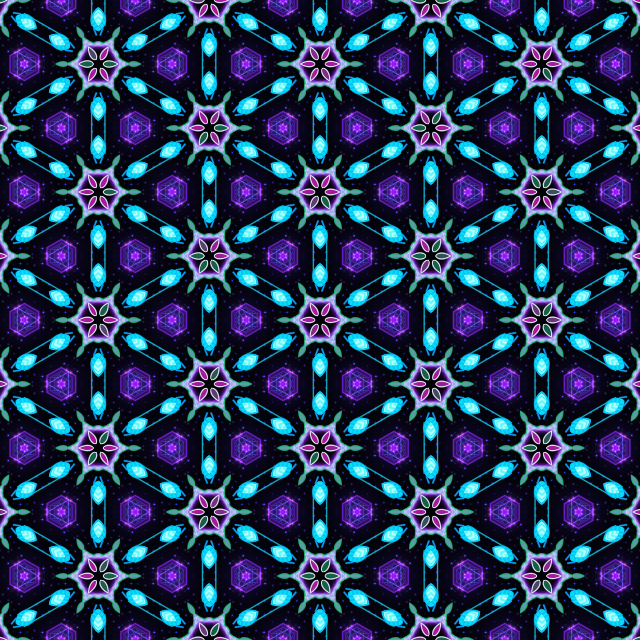
Write a WebGL 1 fragment shader that draws this pattern.

```glsl
precision highp float;
// Neon kaleidoscope: crystal rosettes on a hexagonal lattice, paired cyan buds
// on every link and violet wire hexagons in the gaps, over a starry night.
// Each cell is folded into a 30 degree wedge and shaded with distance functions.
uniform vec2 u_resolution;

const float REPEATS = 5.0;
const float PI = 3.14159265;
const vec2 CELL = vec2(1.7320508, 1.0);
const vec2 LINK_DIR = vec2(0.8660254, 0.5);
const vec3 CYAN = vec3(0.03, 0.88, 0.97);
const vec3 GREEN = vec3(0.12, 0.68, 0.44);
const vec3 VIOLET = vec3(0.43, 0.10, 0.70);
const vec3 LILAC = vec3(0.60, 0.64, 0.93);

float hash(vec2 p) {
  return fract(sin(dot(p, vec2(41.3, 289.1))) * 4375.5);
}

float fill(float d, float aa) {
  return 1.0 - smoothstep(-aa, aa, d);
}

float stroke(float d, float halfWidth, float aa) {
  return fill(abs(d) - halfWidth, aa);
}

float segment(vec2 p, vec2 a, vec2 b) {
  vec2 ab = b - a;
  return length(p - a - ab * clamp(dot(p - a, ab) / dot(ab, ab), 0.0, 1.0));
}

// Lens along x from start to end; skew moves its widest part.
float leaf(vec2 p, float start, float end, float width, float skew) {
  float t = clamp((p.x - start) / (end - start), 0.0, 1.0);
  float profile = width * pow(max(sin(PI * pow(t, skew)), 0.0), 0.75);
  return max(abs(p.y) - profile, max(start - p.x, p.x - end));
}

// Cellular star field: round glints, some with crossed rays.
vec3 starField(vec2 p, float density) {
  vec3 light = vec3(0.0);
  vec2 base = floor(p * density);
  for (int j = -1; j <= 1; j++) {
    for (int i = -1; i <= 1; i++) {
      vec2 id = base + vec2(float(i), float(j));
      vec2 site = id + 0.2 + 0.6 * vec2(hash(id), hash(id + 7.7));
      vec2 d = abs(p * density - site);
      float power = hash(id + 3.1);
      float glint = exp(-dot(d, d) * 65.0) * power;
      float rays = exp(-min(d.x, d.y) * 28.0 - max(d.x, d.y) * 6.0);
      glint += 0.7 * rays * step(0.72, power);
      light += glint * mix(vec3(0.15, 0.18, 0.80), vec3(0.60, 0.25, 0.95), hash(id + 5.3));
    }
  }
  return light;
}

// Wire hexagon with a glowing triangle, p relative to its centre.
vec3 wireHexagon(vec2 p, float aa) {
  float side = dot(p, vec2(-0.5, 0.8660254));
  float hexagon = max(-p.x, side);
  float triangle = max(side, p.x);
  float inside = fill(hexagon - 0.118, aa);
  vec2 grid = abs(fract(p / 0.034) - 0.5) * 0.034;
  float mesh = fill(min(grid.x, grid.y) - 0.002, aa) * fill(hexagon - 0.082, aa);
  vec3 light = vec3(0.11, 0.03, 0.20) * inside;
  light += vec3(0.06, 0.22, 0.30) * mesh;
  light += VIOLET * 0.65 * stroke(hexagon - 0.112, 0.005, aa);
  light += VIOLET * 0.45 * stroke(hexagon - 0.088, 0.003, aa);
  light += vec3(0.20, 0.25, 0.50) * stroke(triangle - 0.055, 0.003, aa);
  light += vec3(0.46, 0.02, 0.55) * exp(-dot(p, p) * 900.0);
  light += vec3(0.75, 0.35, 0.95) * exp(-length(p + vec2(0.115, -0.018)) * 110.0);
  return light;
}

// Bud and its rails, x running from rosette to link midpoint.
vec3 drawLink(vec3 color, vec2 p, float aa) {
  float rail = max(abs(p.y - 0.052) - 0.005, 0.30 - p.x);
  color = mix(color, vec3(0.08, 0.70, 0.78), fill(rail, aa));
  float horn = segment(p, vec2(0.275, 0.034), vec2(0.228, 0.016)) - 0.007;
  color = mix(color, vec3(0.05, 0.60, 0.95), fill(horn, aa));
  float bud = leaf(p, 0.255, 0.445, 0.062, 0.9);
  float facet = 0.5 + 0.5 * sin(150.0 * (p.x + 0.9 * p.y));
  vec3 shade = mix(CYAN, vec3(0.02, 0.62, 0.92), 0.45 * facet);
  float heart = leaf(p, 0.30, 0.425, 0.036, 1.2);
  shade = mix(shade, mix(vec3(0.35, 0.97, 1.0), vec3(0.75, 1.0, 0.98), facet), fill(heart, aa));
  shade = mix(shade, vec3(0.02, 0.70, 0.93), smoothstep(-0.012, 0.0, bud));
  return mix(color, shade, fill(bud, aa));
}

// Ring with thorns and six petals, x running along a thorn.
vec3 drawRosette(vec3 color, vec2 p, float tint, float aa) {
  float h = dot(p, LINK_DIR);
  float ripple = 0.005 * sin(p.y * 95.0) + 0.003 * sin(p.x * 140.0 + 1.0);
  float ring = abs(h - 0.152) - 0.025 - ripple;
  float stem = max(p.y - mix(0.034, 0.012, smoothstep(0.18, 0.24, p.x)), abs(p.x - 0.225) - 0.045);
  float thorn = min(stem, leaf(p, 0.235, 0.338, 0.023, 0.7));
  float body = min(ring, thorn);
  color += VIOLET * 0.7 * exp(-abs(h - 0.128) * 75.0);
  float streak = 0.5 + 0.5 * sin(p.y * 120.0 + sin(h * 190.0) * 2.0);
  vec3 shade = mix(LILAC, vec3(0.88, 0.86, 1.0), streak * 0.6);
  shade = mix(VIOLET, shade, smoothstep(0.128, 0.152, h));
  shade = mix(shade, vec3(0.38, 0.60, 0.66), smoothstep(0.20, 0.26, p.x));
  shade = mix(shade, GREEN, smoothstep(-0.015, -0.003, body) * step(0.152, h));
  color = mix(color, shade, fill(body, aa));
  float petal = leaf(p, 0.035, 0.158, 0.024 + 0.006 * tint, 0.75);
  vec3 core = mix(vec3(0.65, 0.10, 0.62), vec3(0.08, 0.38, 0.28), smoothstep(0.45, 0.75, tint));
  shade = mix(core, vec3(0.88, 0.90, 0.94), smoothstep(-0.014, -0.005, petal));
  return mix(color, shade, fill(petal, aa));
}

void main() {
  float size = min(u_resolution.x, u_resolution.y);
  vec2 q = REPEATS * (gl_FragCoord.xy - 0.5 * u_resolution) / size;
  float aa = 0.75 * REPEATS / size;

  // Nearest lattice point, then fold around it.
  vec2 a = mod(q + 0.5 * CELL, CELL) - 0.5 * CELL;
  vec2 b = mod(q, CELL) - 0.5 * CELL;
  vec2 local = dot(a, a) < dot(b, b) ? a : b;
  vec2 id = floor((q - local) / (0.5 * CELL) + 0.5);
  float sector = floor(atan(local.y, local.x) * 3.0 / PI + 0.5);
  float angle = atan(local.y, local.x) - sector * PI / 3.0;
  vec2 wedge = length(local) * vec2(cos(angle), abs(sin(angle)));
  vec2 link = vec2(dot(wedge, LINK_DIR), abs(dot(wedge, vec2(0.5, -0.8660254))));
  vec2 gap = wedge - vec2(0.5773503, 0.0);

  vec3 color = vec3(0.005, 0.008, 0.02);
  color += vec3(0.06, 0.03, 0.17) * exp(-dot(gap, gap) * 28.0);
  color += starField(wedge + 0.37, 17.0) * smoothstep(0.19, 0.27, link.x);
  color += wireHexagon(gap, aa);
  color = drawLink(color, link, aa);
  color = drawRosette(color, wedge, hash(id + mod(sector, 6.0) * 1.7), aa);
  gl_FragColor = vec4(clamp(color, 0.0, 1.0), 1.0);
}
```
